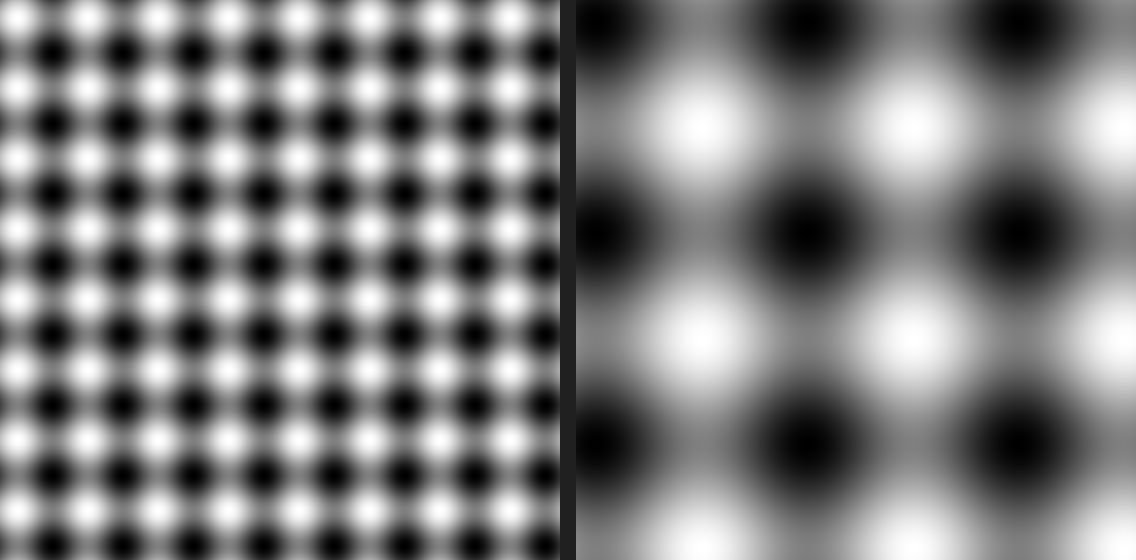
Left, the full canvas; right, a detail of the centre.
This pattern is drawn by a Shadertoy shader. Its source:

```glsl
// A soft grid of white and black blobs, about eight across and eight down.
// Two sine waves, one along each axis, are added and scaled to grey,
// so crests meet in white, troughs in black and saddles in mid grey.

#define FREQUENCY 50.0            // radians per canvas side
#define OFFSET vec2(0.0, 0.0009)  // shift of the waves from the upper left
#define MID_GREY 0.5
#define WAVE_GAIN 0.25            // brightness swing of each wave

// Sum of one wave per axis, from -2 to 2
float crossedWaves(vec2 p) {
    vec2 wave = sin(FREQUENCY * (p - OFFSET));
    return wave.x + wave.y;
}

void mainImage(out vec4 fragColor, in vec2 fragCoord) {
    // Canvas units, measured down from the upper left corner
    vec2 uv = fragCoord / iResolution.xy;
    vec2 p = vec2(uv.x, 1.0 - uv.y);

    float grey = MID_GREY + WAVE_GAIN * crossedWaves(p);
    fragColor = vec4(vec3(grey), 1.0);
}
```
